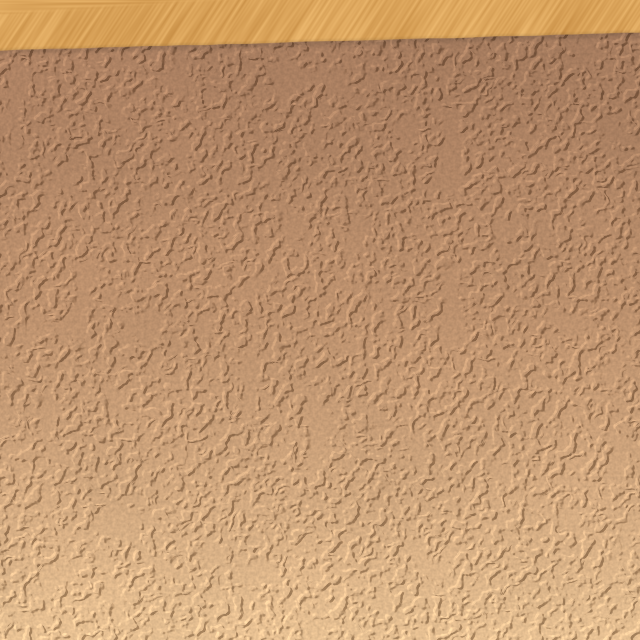
Give the GLSL for this texture, as a three.js fragment shader.

```glsl
// Rough trowelled plaster wall under a strip of pale wood.
// Layered noise makes a height field of dense, broken, slanted crumbs, lit from
// the upper left by a height difference; the wood is streaked noise on an edge.

#define RIDGE_SCALE vec2(46.0, 70.0)
#define RIDGE_ANGLE 1.05
#define RELIEF_STEP 0.0018
#define RELIEF_GAIN 1.1
#define GRAIN_AMOUNT 0.075
#define WALL_TOP vec3(0.680, 0.508, 0.387)
#define WALL_MIDDLE vec3(0.740, 0.570, 0.430)
#define WALL_BOTTOM vec3(0.905, 0.755, 0.575)
#define WOOD_DARK vec3(0.750, 0.520, 0.235)
#define WOOD_LIGHT vec3(0.925, 0.720, 0.430)
#define WOOD_PITCH 190.0
#define EDGE_SOFTNESS 0.0013

varying vec2 vUv;

vec2 hashGradient(vec2 cell) {
  float h = fract(sin(dot(cell, vec2(127.1, 311.7))) * 43758.5453);
  float angle = 6.28319 * h;
  return vec2(cos(angle), sin(angle));
}

// Gradient noise, roughly -0.7 to 0.7
float noise(vec2 p) {
  vec2 i = floor(p);
  vec2 f = p - i;
  vec2 w = f * f * f * (f * (f * 6.0 - 15.0) + 10.0);
  float a = dot(hashGradient(i), f);
  float b = dot(hashGradient(i + vec2(1.0, 0.0)), f - vec2(1.0, 0.0));
  float c = dot(hashGradient(i + vec2(0.0, 1.0)), f - vec2(0.0, 1.0));
  float d = dot(hashGradient(i + vec2(1.0, 1.0)), f - vec2(1.0, 1.0));
  return mix(mix(a, b, w.x), mix(c, d, w.x), w.y);
}

vec2 rotate(vec2 p, float angle) {
  float c = cos(angle);
  float s = sin(angle);
  return vec2(c * p.x + s * p.y, c * p.y - s * p.x);
}

// Plaster height: slanted crumbs and short ridges with ragged outlines
float plasterHeight(vec2 p) {
  vec2 bend = vec2(noise(p * 60.0 + 7.3), noise(p * 60.0 + 41.9));
  vec2 q = p + 0.009 * bend;
  float ragged = noise(p * 100.0 + 29.0);
  float grit = noise(p * 185.0 + 83.0);
  float crumb = noise(rotate(q, RIDGE_ANGLE) * RIDGE_SCALE) + 0.36 * ragged + 0.12 * grit;
  float crease = noise(rotate(q, RIDGE_ANGLE - 0.45) * RIDGE_SCALE * 0.72 + 19.7);
  crease += 0.2 * ragged + 0.08 * grit;
  float flatness = smoothstep(0.2, 0.42, noise(p * vec2(19.0, 13.0) + 3.1));
  float raised = smoothstep(-0.06, 0.36, crumb);
  float ridge = 1.0 - smoothstep(0.0, 0.2, abs(crease));
  ridge *= smoothstep(-0.08, 0.3, noise(p * 40.0 + 63.0));
  float height = max(raised, 0.85 * ridge) + 0.25 * ragged;
  return height * (1.0 - 0.88 * flatness) + 0.16 * grit;
}

vec3 plasterColor(vec2 p) {
  // Vertical fall of light, a little darker toward the upper right
  vec3 base = mix(WALL_MIDDLE, WALL_TOP, smoothstep(0.42, 0.95, p.y));
  base = mix(base, WALL_BOTTOM, pow(clamp(1.0 - p.y / 0.52, 0.0, 1.0), 1.25));
  base *= 1.0 - 0.06 * p.x * smoothstep(0.5, 1.0, p.y);
  base *= 1.0 + 0.03 * noise(p * 6.0 + 11.0);

  // Relief lit from the upper left
  vec2 lean = RELIEF_STEP * vec2(0.88, -0.6);
  float slope = plasterHeight(p + lean) - plasterHeight(p - lean);
  slope = clamp(slope * RELIEF_GAIN, -1.0, 1.0);
  float shadow = smoothstep(0.03, 0.95, -slope);
  float shine = smoothstep(0.0, 1.0, slope);
  vec3 color = base * mix(vec3(1.0), vec3(0.72, 0.68, 0.63), shadow);
  color *= mix(vec3(1.0), vec3(1.12, 1.13, 1.13), shine);

  // Fine sandy grain
  float grain = noise(p * 160.0) + 0.7 * noise(p * 290.0 + 5.0);
  return color * (1.0 + GRAIN_AMOUNT * grain);
}

vec3 woodColor(vec2 p) {
  // Slanted fibres, with a flat-grained piece in the upper left
  float across = p.x - 0.65 * p.y;
  float fibre = noise(vec2(across * WOOD_PITCH, p.y * 9.0));
  fibre += 0.4 * noise(vec2(across * WOOD_PITCH * 0.45, p.y * 8.0 + 9.0));
  float level = noise(vec2(p.x * 7.0, p.y * 260.0));
  float levelPart = smoothstep(0.0, 0.012, p.y - 0.972 - 0.07 * p.x);
  float streak = mix(fibre, level, levelPart);
  float board = noise(vec2(across * 11.0, 2.7));
  float tone = 0.63 + 0.50 * streak + 0.22 * board;
  return mix(WOOD_DARK, WOOD_LIGHT, clamp(tone, 0.0, 1.0));
}

void main() {
  vec2 p = vUv;
  float edge = p.y - mix(0.921, 0.949, p.x) - 0.0012 * noise(vec2(p.x * 22.0, 0.5));
  vec3 wall = plasterColor(p);

  // Contact shadow below the wood
  wall *= 1.0 - 0.12 * smoothstep(-0.012, 0.0, edge);
  vec3 wood = woodColor(p) * mix(0.93, 1.0, smoothstep(0.0, 0.006, edge));
  vec3 color = mix(wall, wood, smoothstep(-EDGE_SOFTNESS, EDGE_SOFTNESS, edge));
  gl_FragColor = vec4(color, 1.0);
}
```
